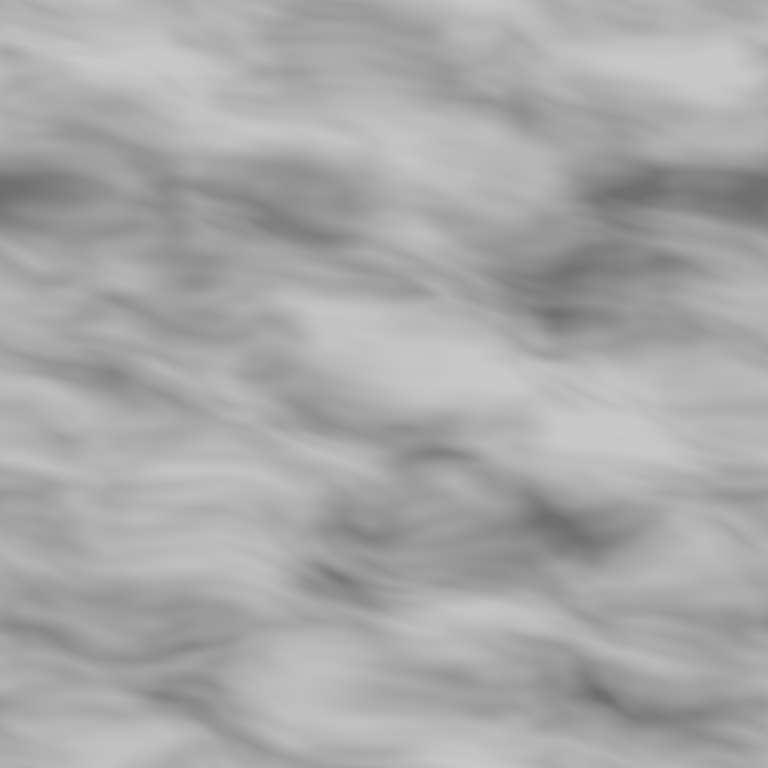
This texture is drawn by a Shadertoy shader. Its source:

```glsl
// Soft grey streaked haze, drifting gently downwards to the right.
// Stretched gradient noise on a sheared lattice that wraps at the canvas edges
// is bent by a smooth warp, layered in octaves and toned to mid grey.

const float TAU = 6.2831853;
const float MEAN_GREY = 0.656;
const float CONTRAST = 0.26;

// Pseudo-random angle for one lattice corner
float cornerAngle(ivec2 cell, int seed) {
    uint h = uint(cell.x) * 1597u + uint(cell.y) * 51749u + uint(seed) * 7919u;
    h = (h ^ (h >> 15)) * 73244475u;
    h = (h ^ (h >> 13)) * 40503u * 65539u;
    h ^= h >> 16;
    return TAU * float(h & 65535u) / 65536.0;
}

// Wraps a cell; each step across the canvas also climbs by the shear
ivec2 wrapCell(vec2 cell, vec2 cells, float shear) {
    float turns = floor((cell.x + 0.5) / cells.x);
    cell -= turns * vec2(cells.x, shear);
    return ivec2(mod(cell + 0.5, cells));
}

// Slope contribution of one corner
float cornerSlope(vec2 cell, vec2 offset, vec2 cells, float shear, int seed) {
    float angle = cornerAngle(wrapCell(cell, cells, shear), seed);
    return dot(vec2(cos(angle), sin(angle)), offset);
}

// Tiling gradient noise; shear is a whole number of rows per canvas width
float streakNoise(vec2 uv, vec2 cells, float shear, int seed) {
    vec2 p = uv * cells + vec2(0.0, shear * uv.x);
    vec2 cell = floor(p);
    vec2 f = p - cell;
    vec2 blend = f * f * f * (f * (f * 6.0 - 15.0) + 10.0);
    vec2 right = vec2(1.0, 0.0);
    vec2 up = vec2(0.0, 1.0);
    float bottom = mix(cornerSlope(cell, f, cells, shear, seed),
                       cornerSlope(cell + right, f - right, cells, shear, seed), blend.x);
    float top = mix(cornerSlope(cell + up, f - up, cells, shear, seed),
                    cornerSlope(cell + 1.0, f - 1.0, cells, shear, seed), blend.x);
    return mix(bottom, top, blend.y);
}

// Bends the streaks so that their edges fold softly
vec2 warp(vec2 uv, float across, float along) {
    float sway = streakNoise(uv, vec2(4.0, 9.0), 2.0, 11);
    float lift = streakNoise(uv, vec2(5.0, 7.0), 1.0, 23);
    return uv + vec2(across * sway, along * lift);
}

// Broad clouds first, then ever thinner streaks, each layer shifted
float layeredStreaks(vec2 uv) {
    float sum = 0.0;
    float weight = 1.0;
    vec2 cells = vec2(3.0, 6.0);
    for (int i = 0; i < 4; i++) {
        float shear = floor(cells.y / 6.0 + 0.5);
        vec2 shift = float(i) * vec2(0.137, 0.291);
        sum += weight * streakNoise(uv + shift, cells, shear, 31 + i);
        weight *= 0.57;
        cells = vec2(floor(cells.x * 1.9), cells.y * 2.0);
    }
    return sum;
}

// Thin dark creases where a stretched noise crosses zero, in patches
float creases(vec2 uv) {
    float crossing = abs(streakNoise(uv, vec2(4.0, 14.0), 3.0, 71));
    float patches = smoothstep(0.05, 0.45, streakNoise(uv, vec2(5.0, 9.0), 2.0, 83));
    return patches * (1.0 - smoothstep(0.0, 0.2, crossing));
}

void mainImage(out vec4 fragColor, in vec2 fragCoord) {
    vec2 uv = fragCoord / iResolution.xy;
    vec2 bent = warp(uv, 0.09, 0.03);

    float tone = layeredStreaks(bent) - 0.18 * creases(bent);

    // Compress the highlights, leaving the shadows deeper
    tone += 0.04 - 0.4 * tone * tone;

    float grey = clamp(MEAN_GREY + CONTRAST * tone, 0.44, 0.78);
    fragColor = vec4(vec3(grey), 1.0);
}
```
